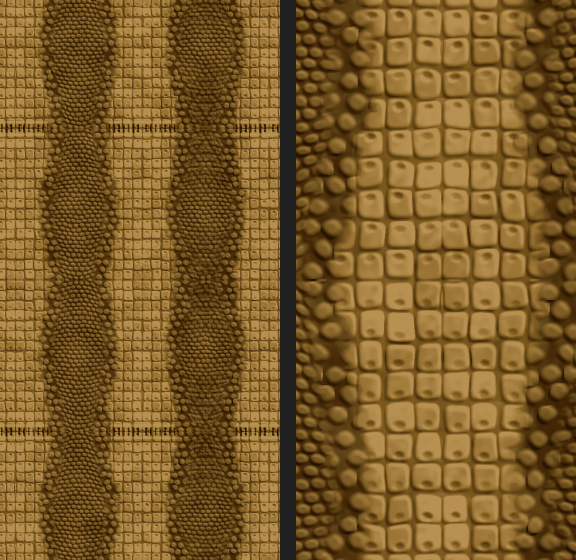
Left: the whole. Right: its middle third, enlarged.
Give the GLSL for this texture, as a WebGL 2 fragment shader.

```glsl
#version 300 es
precision highp float;
uniform vec2 u_resolution;
out vec4 fragColor;

vec2 hash2(vec2 p) {
  vec3 q = fract(p.xyx * vec3(0.1031, 0.1030, 0.0973));
  q += dot(q, q.yzx + 33.33);
  return fract((q.xx + q.yz) * q.zy);
}

float gradientNoise(vec2 p) {
  vec2 i = floor(p), f = fract(p);
  vec2 s = f * f * (3.0 - 2.0 * f);
  vec4 n;
  for (int k = 0; k < 4; k++) {
    vec2 corner = vec2(k & 1, k >> 1);
    n[k] = dot(hash2(i + corner) * 2.0 - 1.0, f - corner);
  }
  return mix(mix(n.x, n.y, s.x), mix(n.z, n.w, s.x), s.y);
}

// Mirrored repeat: x is the distance from a dark spine, y from a mirror line
vec2 fold(vec2 p) {
  return vec2(abs(mod(p.x - 0.0545, 0.453) - 0.2265),
              abs(mod(p.y - 0.4583, 1.0833) - 0.5417));
}

float lensAmount(vec2 f) {
  float d = (f.y - 0.25) / 0.1;
  return exp(-d * d);
}

// x: share of large plates, y: share of fine beads; the rest is knobs
vec2 zones(vec2 p) {
  vec2 f = fold(p);
  float halfWidth = 0.122 + 0.018 * cos((f.y - 0.25) * 11.6);
  float edge = f.x + 0.02 * gradientNoise(p * 22.0);
  float plates = smoothstep(halfWidth - 0.015, halfWidth + 0.015, edge);
  float beads = 1.0 - smoothstep(halfWidth - 0.065, halfWidth - 0.03, edge);
  float rough = step(0.5075, p.x) * (1.0 - lensAmount(f));
  return vec2(plates, beads * (1.0 - 0.45 * rough));
}

// Domed scale in a unit cell; a higher power makes it squarer
float dome(vec2 g, float jitter, float power) {
  vec2 c = fract(g) - 0.5 - jitter * (hash2(floor(g) + 7.0) - 0.5);
  c = pow(abs(c) * 2.0, vec2(power));
  return 1.0 - smoothstep(0.15, 1.05, c.x + c.y);
}

vec2 stagger(vec2 g) {
  return g + vec2(0.5 * mod(floor(g.y), 2.0), 0.0);
}

vec2 plateGrid(vec2 f) {
  return vec2((0.2265 - f.x) / 0.034, f.y / 0.0361);
}

float height(vec2 p) {
  vec2 z = zones(p);
  vec2 f = fold(p) + 0.006 * vec2(gradientNoise(p * 24.0), gradientNoise(p * 24.0 + 40.0));

  // Square plates, each with a small pit near one edge
  vec2 g = plateGrid(f);
  vec2 pitAt = (fract(g) - vec2(0.5, 0.76)) * vec2(1.0, 1.4);
  float pit = 1.0 - smoothstep(0.06, 0.26, length(pitAt));
  float plate = dome(g, 0.12, 4.0) - pit * (0.3 + 0.6 * hash2(floor(g) + 3.0).x);

  // Loose knobs, then beads in rows that arch around each lens
  float knob = dome(stagger(f / vec2(0.028, 0.025)), 0.4, 1.7);
  float arch = (f.y - 0.25) / (1.0 - 14.0 * f.x * f.x);
  float bead = 0.75 * dome(stagger(vec2(f.x / 0.02, arch / 0.0156)), 0.15, 2.0);
  return mix(mix(knob, bead, z.y), plate, z.x);
}

vec3 goldRamp(float t) {
  vec3 c = mix(vec3(0.13, 0.07, 0.01), vec3(0.26, 0.15, 0.02), smoothstep(-0.3, 0.0, t));
  c = mix(c, vec3(0.38, 0.27, 0.09), smoothstep(0.0, 0.25, t));
  c = mix(c, vec3(0.48, 0.34, 0.11), smoothstep(0.25, 0.5, t));
  c = mix(c, vec3(0.60, 0.45, 0.20), smoothstep(0.5, 0.75, t));
  return mix(c, vec3(0.72, 0.57, 0.32), smoothstep(0.75, 1.05, t));
}

vec3 leather(vec2 p) {
  vec2 f = fold(p), z = zones(p);
  float h = height(p);
  float slope = h - height(p + vec2(0.0025, 0.0035));
  float tone = mix(0.33, 0.64, z.x) + 0.42 * (h - 0.5) + 0.45 * slope;

  // Uneven polish, brighter band centres, darker rough spine
  tone += 0.22 * gradientNoise(p * 13.0) + 0.16 * gradientNoise(p * 90.0);
  tone += z.x * 0.2 * (hash2(floor(plateGrid(f))).y - 0.5);
  tone += 0.1 * smoothstep(0.12, 0.22, f.x);
  tone -= 0.08 * step(0.5075, p.x) * (1.0 - z.x) * (1.0 - lensAmount(f));

  // Slit row along every other mirror line, with bright rims
  float fromSeam = 0.5417 - f.y;
  float slit = 1.0 - smoothstep(0.08, 0.26, abs(fract(f.x / 0.017) - 0.5));
  tone -= 0.75 * z.x * slit * (1.0 - smoothstep(0.012, 0.018, fromSeam));
  tone += 0.3 * z.x * (1.0 - smoothstep(0.002, 0.006, abs(fromSeam - 0.022)));

  vec3 dusty = vec3(0.51, 0.40, 0.22) * (0.55 + 0.9 * tone);
  return mix(goldRamp(tone), dusty, 0.3 * (1.0 - z.x) * smoothstep(0.2, 0.5, tone));
}

void main() {
  // Four samples smooth the edges
  vec3 colour = vec3(0.0);
  for (int k = 0; k < 4; k++) {
    vec2 offset = vec2(k & 1, k >> 1) * 0.5 - 0.25;
    colour += leather((gl_FragCoord.xy + offset) / u_resolution * vec2(1.0, 2.0));
  }
  fragColor = vec4(colour * 0.25, 1.0);
}
```
